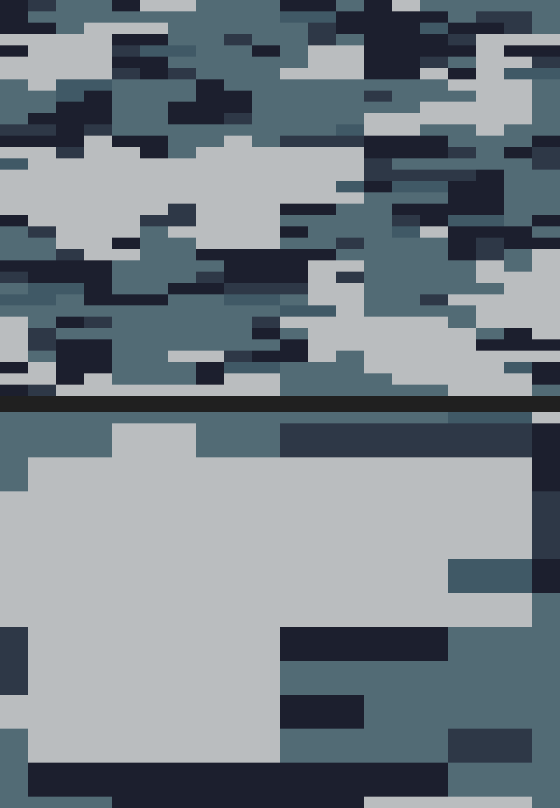
Top: the whole. Bottom: its middle third, enlarged.
Reproduce this pattern procedurally as a Shadertoy shader.

```glsl
// Blocky camouflage: wide, low cells on a fixed grid take one of five colours.
// Two smooth noise fields shape the pale and dark patches; short horizontal
// runs of cells roughen their borders and scatter small accent bars.

const vec2 GRID = vec2(20.0, 35.0);

const vec3 SLATE = vec3(0.32, 0.42, 0.46);
const vec3 PALE  = vec3(0.73, 0.74, 0.75);
const vec3 INK   = vec3(0.11, 0.12, 0.18);
const vec3 NAVY  = vec3(0.18, 0.22, 0.28);
const vec3 TEAL  = vec3(0.25, 0.35, 0.40);

float hash(vec2 p) {
    return fract(sin(dot(p, vec2(127.1, 311.7))) * 43758.5);
}

// Lattice value: each 2x2 block holds one value per quartile,
// which keeps the colour shares even across the canvas.
float latticeValue(vec2 node, float seed) {
    vec2 corner = mod(node, 2.0);
    float start = hash(floor(node * 0.5) + seed);
    return fract(start + 0.25 * corner.x + 0.5 * corner.y);
}

float smoothNoise(vec2 p, float seed) {
    vec2 node = floor(p);
    vec2 t = smoothstep(0.0, 1.0, p - node);
    float low  = mix(latticeValue(node, seed),
                     latticeValue(node + vec2(1.0, 0.0), seed), t.x);
    float high = mix(latticeValue(node + vec2(0.0, 1.0), seed),
                     latticeValue(node + vec2(1.0, 1.0), seed), t.x);
    return mix(low, high, t.y);
}

// Horizontal run of one or two cells, shifted at random in each row
vec2 runOf(vec2 cell, float seed) {
    float shift = hash(vec2(cell.y, seed));
    return vec2(floor(cell.x / 1.6 + shift), cell.y);
}

// Random offset around zero, shared by all cells of a run
float runJitter(vec2 cell, float seed) {
    return hash(runOf(cell, seed) + seed) - 0.5;
}

// Patch field: noise stretched to a patch size given in cells
float patchField(vec2 cell, vec2 size, float roughness, float seed) {
    float body = smoothNoise((cell + 0.5) / size + 0.37 * seed, seed);
    return body + roughness * runJitter(cell, seed + 5.0);
}

vec3 cellColour(vec2 cell) {
    float pale = patchField(cell, vec2(3.0, 5.0), 0.24, 11.0);
    float dark = patchField(cell, vec2(2.3, 3.5), 0.45, 29.0);

    // Large patches: ink with a broken navy rim, then pale on top
    vec3 colour = SLATE;
    if (dark > 0.598) colour = NAVY;
    if (dark > 0.637) colour = INK;
    if (pale > 0.592) colour = PALE;

    // Small accent bars, kept out of the middle of pale patches
    float accent = hash(runOf(cell, 47.0) + 53.0);
    if (pale < 0.72) {
        if (accent < 0.047)      colour = INK;
        else if (accent < 0.106) colour = NAVY;
        else if (accent < 0.153) colour = TEAL;
        else if (accent < 0.173) colour = SLATE;
        else if (accent < 0.188) colour = PALE;
    }
    return colour;
}

void mainImage(out vec4 fragColor, in vec2 fragCoord) {
    // Average a 3x3 set of samples to smooth the cell edges
    const int SIDE = 3;
    vec3 sum = vec3(0.0);
    for (int y = 0; y < SIDE; y++) {
        for (int x = 0; x < SIDE; x++) {
            vec2 offset = (vec2(x, y) + 0.5) / float(SIDE) - 0.5;
            vec2 uv = (fragCoord + offset) / iResolution.xy;
            sum += cellColour(floor(uv * GRID));
        }
    }
    fragColor = vec4(sum / float(SIDE * SIDE), 1.0);
}
```
